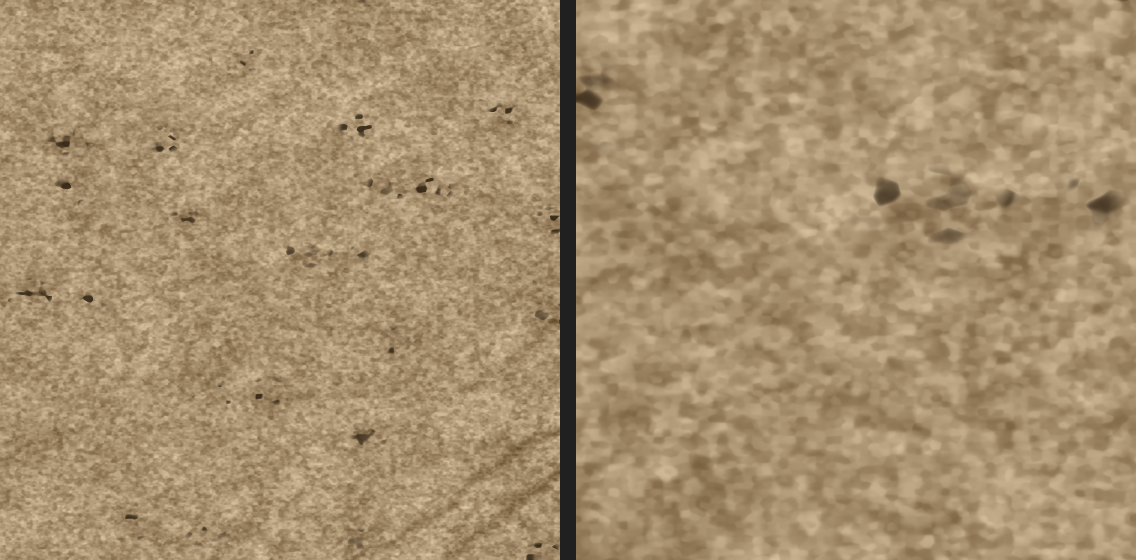
Left: the whole. Right: its middle third, enlarged.
Write a WebGL 2 fragment shader that draws this texture.

```glsl
#version 300 es
precision highp float;

uniform vec2 u_resolution;
out vec4 fragColor;

// Colour
const vec3 SAND = vec3(0.668, 0.576, 0.445);
const vec3 TONE_TINT = vec3(1.0, 1.03, 1.0);
const vec3 PIT_COLOR = vec3(0.17, 0.12, 0.06);

// Grain: cells per canvas and tonal strength
const vec2 GRAIN_STRETCH = vec2(0.85, 1.15);
const float COARSE_GRAIN = 125.0;
const float FINE_GRAIN = 220.0;
const float COARSE_AMOUNT = 0.085;
const float FINE_AMOUNT = 0.062;

// Mottling
const float PATCH_SCALE = 8.0;
const float BLOTCH_SCALE = 21.0;
const float CLUMP_SCALE = 52.0;
const float PATCH_AMOUNT = 0.030;
const float BLOTCH_AMOUNT = 0.036;
const float CLUMP_AMOUNT = 0.042;

// Pits, gathered in sparse clusters
const float PIT_SCALE = 85.0;
const float CLUSTER_SCALE = 7.0;
const float CLUSTER_CHANCE = 0.36;
const float CLUSTER_RADIUS = 0.30;

// Furrows
const float FURROW_ANGLE = 0.60;
const float FURROW_SPACING = 0.075;
const float FURROW_START = -0.14;
const float FURROW_WIDTH = 0.009;
const float FURROW_DEPTH = 0.15;

vec3 hash3(vec2 p) {
    vec3 q = fract(p.xyx * vec3(0.1031, 0.1030, 0.0973));
    q += dot(q, q.yxz + 33.33);
    return fract((q.xxy + q.yzz) * q.zyx);
}

// Smooth cellular noise: random cell tones in -1..1, blended by distance
float cells(vec2 p) {
    vec2 cell = floor(p);
    float total = 0.0;
    float weights = 0.0;
    for (int y = -1; y <= 1; y++) {
        for (int x = -1; x <= 1; x++) {
            vec2 id = cell + vec2(x, y);
            vec3 h = hash3(id);
            vec2 d = id + 0.15 + 0.7 * h.xy - p;
            float w = exp(-6.0 * dot(d, d));
            total += w * (2.0 * h.z - 1.0);
            weights += w;
        }
    }
    return total / weights;
}

// Soft coverage of randomly chosen cell centres
float clusters(vec2 p) {
    vec2 cell = floor(p);
    float cover = 0.0;
    for (int y = -1; y <= 1; y++) {
        for (int x = -1; x <= 1; x++) {
            vec2 id = cell + vec2(x, y);
            vec3 h = hash3(id + 71.0);
            float d = length((id + h.xy - p) * vec2(0.8, 1.2));
            float present = step(h.z, CLUSTER_CHANCE);
            cover = max(cover, present * (1.0 - smoothstep(0.0, CLUSTER_RADIUS, d)));
        }
    }
    return cover;
}

// Broken slanting grooves: dark channel with a faint lit bank below
float furrows(vec2 p, float roughness) {
    vec2 dir = vec2(cos(FURROW_ANGLE), sin(FURROW_ANGLE));
    float along = dot(p, dir);
    float across = dot(p, vec2(-dir.y, dir.x));
    float wobble = 0.007 * sin(along * 17.0 + across * 9.0)
                 + 0.003 * sin(along * 53.0 + across * 31.0)
                 + 0.004 * roughness;
    float row = (across + wobble - FURROW_START) / FURROW_SPACING;
    float id = floor(row + 0.5);
    float offset = (row - id) * FURROW_SPACING / FURROW_WIDTH;
    float broken = smoothstep(-0.25, 0.45, cells(vec2(along * 5.0, id * 7.3 + 40.5)));
    float region = 1.0 - smoothstep(-0.17, -0.12, across);
    float channel = exp(-offset * offset) * (0.75 + 0.7 * roughness);
    float bank = exp(-(offset + 2.0) * (offset + 2.0));
    return region * broken * (0.2 * bank - channel);
}

void main() {
    vec2 p = gl_FragCoord.xy / u_resolution.y;
    vec2 g = p * GRAIN_STRETCH;

    // Mottled ground and grain
    float clump = cells(g * CLUMP_SCALE + 19.0);
    float tone = PATCH_AMOUNT * cells(g * PATCH_SCALE + 7.0)
               + BLOTCH_AMOUNT * cells(g * BLOTCH_SCALE + 113.0)
               + CLUMP_AMOUNT * clump
               + COARSE_AMOUNT * cells(g * COARSE_GRAIN + 211.0)
               + FINE_AMOUNT * cells(g * FINE_GRAIN + 401.0);

    // Furrows and shaded pit clusters
    float cluster = clusters(p * CLUSTER_SCALE);
    tone += FURROW_DEPTH * furrows(p, clump) - 0.05 * cluster;
    vec3 color = SAND + TONE_TINT * tone;

    float hollow = -cells(g * PIT_SCALE + 307.0);
    float pit = smoothstep(0.35, 0.85, hollow) * smoothstep(0.05, 0.5, cluster);
    color = mix(color, PIT_COLOR, 0.85 * pit);

    fragColor = vec4(clamp(color, 0.0, 1.0), 1.0);
}
```
